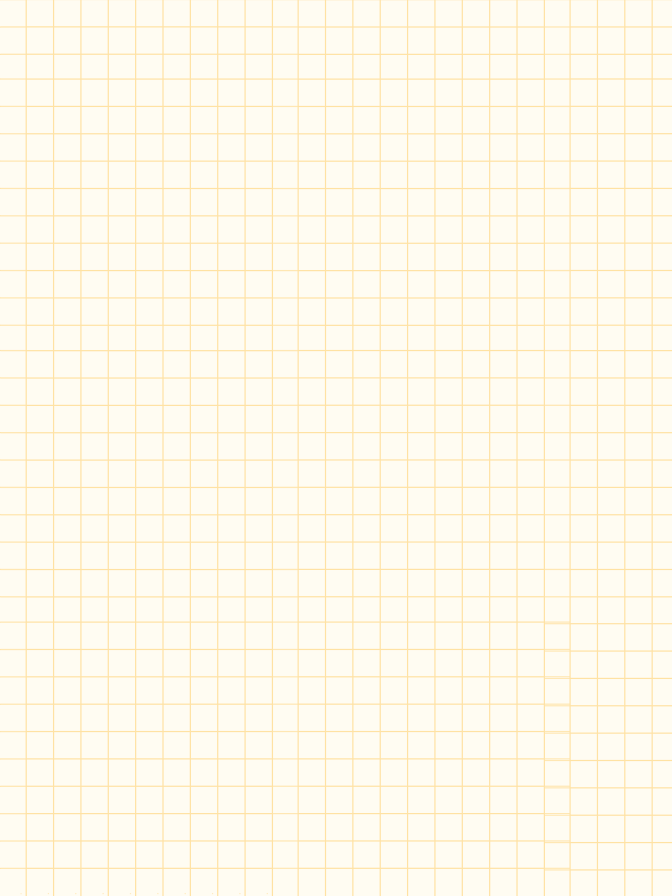
Give the GLSL for this pattern, as a WebGL 1 fragment shader.

```glsl
precision highp float;
// Cream graph paper ruled with fine amber lines, about 24.5 cells across.
// The ruling is laid in sheets of ten cells whose last cell is slightly short;
// sheets overlap by one column, so small vertical slips double the rules there.
uniform vec2 u_resolution;

const vec2 SHEET = vec2(9.94, 9.925);  // sheet period, in cells
const vec2 START = vec2(0.958, 2.89);  // first sheet corner, from the top left

// Signed distance to the nearest rule of a sheet; the tenth cell is cut short.
float ruleDistance(float along, float period) {
  float t = mod(along, period);
  return t > period - 0.47 ? t - period : t - floor(t + 0.5);
}

// Share of a pixel covered by a thin rule at distance d.
float ruleCoverage(float d, float pixel) {
  float halfWidth = 0.022;
  float covered = min(d + 0.5 * pixel, halfWidth) - max(d - 0.5 * pixel, -halfWidth);
  return clamp(covered / pixel, 0.0, 1.0);
}

// Vertical slip of a sheet; the lower right one sits visibly low.
float sheetSlip(float column, float row) {
  float low = step(1.5, column) * step(1.5, row);
  float top = step(row, -0.5);
  return 0.055 * low + 0.02 * top + 0.003 * sin(column * 2.4 + row * 1.7);
}

float horizontalRule(float y, float column, float pixel) {
  float row = floor((y + 0.5) / SHEET.y);
  return ruleCoverage(ruleDistance(y - sheetSlip(column, row), SHEET.y), pixel);
}

void main() {
  // Cell units, with y running down from the top edge
  float pixel = 24.563 / u_resolution.x;
  vec2 p = vec2(gl_FragCoord.x, u_resolution.y - gl_FragCoord.y) * pixel;
  vec2 q = p - START;
  float column = floor(q.x / SHEET.x);

  // Rules of this sheet, joined by the next sheet's in the shared column
  float seam = smoothstep(-0.5 * pixel, 0.5 * pixel, mod(q.x, SHEET.x) - 9.0);
  float across = horizontalRule(q.y, column, pixel) * (1.0 - 0.2 * seam);
  across = max(across, 0.8 * seam * horizontalRule(q.y, column + 1.0, pixel));

  // Past the last sheet only faint ticks remain, on the left
  float tick = ruleCoverage(fract(p.x - 0.27) - 0.5, pixel) * step(p.x, 9.9);
  across *= mix(1.0, 0.6 * tick, step(2.5, floor((q.y + 0.5) / SHEET.y)));

  // Upright rules begin one cell in, leaving the left edge clear
  float down = ruleCoverage(ruleDistance(q.x, SHEET.x), pixel) * step(0.5, p.x);
  float ink = 1.0 - (1.0 - across) * (1.0 - down);
  gl_FragColor = vec4(mix(vec3(1.0, 0.987, 0.95), vec3(1.0, 0.885, 0.64), ink), 1.0);
}
```
